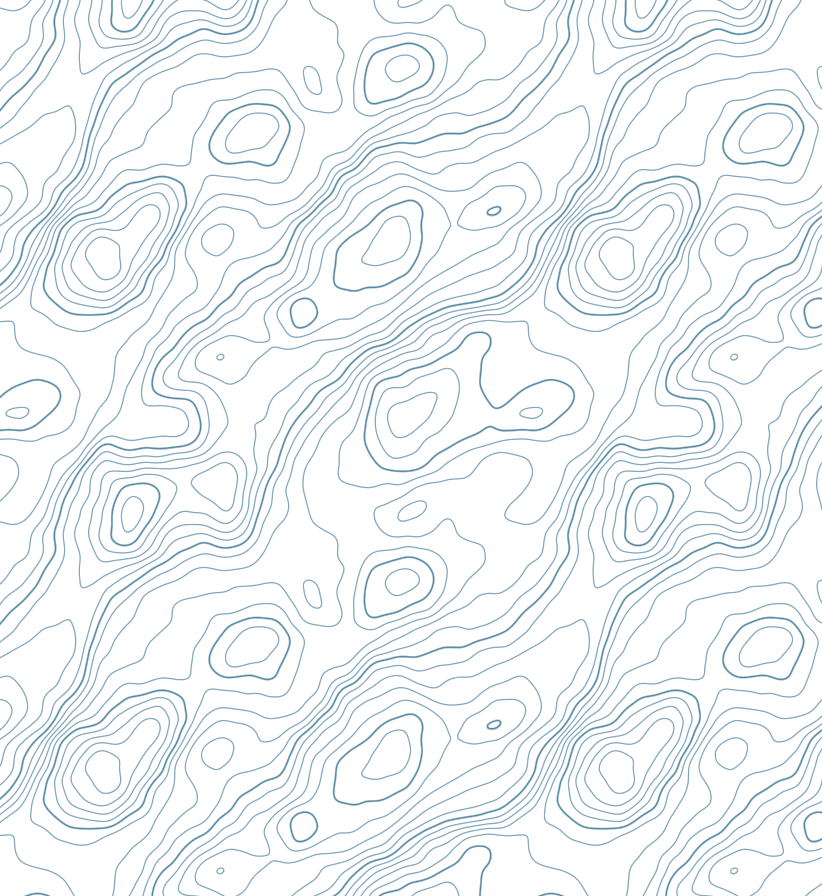
A WebGL 2 fragment shader for this pattern:

```glsl
#version 300 es
precision highp float;
// Seamless topographic map: thin blue contour lines, every fifth one bold.
// A periodic height field (a winding diagonal ridge, local hills and hollows,
// gradient noise) is cut at whole levels and each cut is stroked evenly.

uniform vec2 u_resolution;
out vec4 outColor;

const float TILE_SIZE   = 0.625;   // repeat, as a share of canvas width
const float THIN_WIDTH  = 0.00115; // stroke widths, share of canvas width
const float BOLD_WIDTH  = 0.0021;
const float EDGE_SOFTNESS = 1.3;   // antialiasing filter, in pixels
const float BOLD_EVERY  = 5.0;     // levels between bold lines
const vec3  PAPER       = vec3(1.0);
const vec3  INK         = vec3(0.34, 0.54, 0.65);
const float RIDGE_HEIGHT = 3.3;    // heights are counted in levels
const float RIDGE_PHASE  = 0.265;
const float RIDGE_BIAS   = 0.454;
const float RIDGE_SLOPE  = 1.7;
const vec2  MEANDER     = vec2(0.065, 0.045); // first and second harmonic
const vec2  STRETCH     = vec2(1.13, 0.88);   // along and across the ridge
const float BROAD_WARP  = 0.040;
const float FINE_WARP   = 0.014;
const float RELIEF      = 1.3;
const float FINE_RELIEF = 0.5;
const float TAU         = 6.2831853;

// Local landforms: centre x, centre y, radius, height
const vec4 HILLS[10] = vec4[10](
  vec4(0.768, 0.482, 0.115, 4.0), vec4(0.961, 0.409, 0.064, 2.9),
  vec4(0.586, 0.600, 0.052, 3.1), vec4(0.398, 0.675, 0.095, 2.4),
  vec4(0.261, 0.989, 0.090, 4.3), vec4(0.450, 0.966, 0.085, 4.6),
  vec4(0.800, 0.985, 0.080, 2.2), vec4(0.420, 0.460, 0.090, 1.9),
  vec4(0.960, 0.910, 0.060, 1.6), vec4(0.620, 0.160, 0.075, 1.7));
const vec4 HOLLOWS[8] = vec4[8](
  vec4(0.189, 0.505, 0.095, 5.9), vec4(0.298, 0.416, 0.064, 3.9),
  vec4(0.818, 0.800, 0.120, 4.3), vec4(0.773, 0.136, 0.100, 3.8),
  vec4(0.489, 0.255, 0.082, 3.4), vec4(0.045, 0.791, 0.075, 2.9),
  vec4(0.955, 0.659, 0.068, 2.0), vec4(0.307, 0.832, 0.095, 4.2));

// Unit gradient for a lattice cell
vec2 cellGradient(vec2 cell, float seed) {
  vec3 p = fract(vec3(cell.xyx + seed) * vec3(0.1031, 0.1030, 0.0973));
  p += dot(p, p.yzx + 33.33);
  float angle = TAU * fract((p.x + p.y) * p.z);
  return vec2(cos(angle), sin(angle));
}

// Gradient noise that repeats once per tile
float tileNoise(vec2 p, float cells, float seed) {
  p *= cells;
  vec2 i = floor(p), f = p - i;
  vec2 u = f * f * f * (f * (f * 6.0 - 15.0) + 10.0);
  vec2 lo = mod(i, cells), hi = mod(i + 1.0, cells);
  float a = dot(cellGradient(lo, seed), f);
  float b = dot(cellGradient(vec2(hi.x, lo.y), seed), f - vec2(1.0, 0.0));
  float c = dot(cellGradient(vec2(lo.x, hi.y), seed), f - vec2(0.0, 1.0));
  float d = dot(cellGradient(hi, seed), f - 1.0);
  return mix(mix(a, b, u.x), mix(c, d, u.x), u.y);
}

vec2 tileNoise2(vec2 p, float cells, float seed) {
  return vec2(tileNoise(p, cells, seed), tileNoise(p, cells, seed + 17.0));
}

// Bell-shaped landform, wrapped at the tile edges, drawn out diagonally
float landform(vec2 p, vec4 form) {
  vec2 q = p - form.xy;
  q -= round(q);
  vec2 r = vec2(q.x - q.y, q.x + q.y) * 0.7071 / (STRETCH * form.z);
  return form.w * exp(-dot(r, r));
}

float terrain(vec2 p) {
  vec2 q = p + BROAD_WARP * tileNoise2(p, 7.0, 3.0)
             + FINE_WARP * tileNoise2(p, 17.0, 41.0);

  // winding ridge and valley
  float bend = dot(MEANDER, cos(TAU * q.x * vec2(1.0, 2.0)));
  float wave = cos(TAU * (q.x + q.y - bend - RIDGE_PHASE)) - RIDGE_BIAS;
  float height = RIDGE_HEIGHT * tanh(RIDGE_SLOPE * wave);

  for (int i = 0; i < HILLS.length(); i++) height += landform(q, HILLS[i]);
  for (int i = 0; i < HOLLOWS.length(); i++) height -= landform(q, HOLLOWS[i]);
  return height + RELIEF * tileNoise(q, 5.0, 71.0)
                + FINE_RELIEF * tileNoise(q, 11.0, 29.0);
}

// Share of the filter covered by a stroke; all lengths in pixels
float strokeCoverage(float dist, float width) {
  float h = 0.5 * width, f = 0.5 * EDGE_SOFTNESS;
  return clamp((min(f, dist + h) - max(-f, dist - h)) / EDGE_SOFTNESS, 0.0, 1.0);
}

void main() {
  // tile coordinates, measured from the top left corner
  vec2 fromTop = vec2(gl_FragCoord.x, u_resolution.y - gl_FragCoord.y);
  vec2 p = fromTop / (u_resolution.x * TILE_SIZE);

  // distance to the nearest level, from height and slope
  const float STEP = 0.001;
  float height = terrain(p);
  vec2 slope = vec2(terrain(p + vec2(STEP, 0.0)),
                    terrain(p + vec2(0.0, STEP))) - height;
  float steepness = max(length(slope) / STEP, 1.0);
  float level = round(height);
  float dist = abs(height - level) / steepness * TILE_SIZE * u_resolution.x;

  bool bold = mod(level + 0.5, BOLD_EVERY) < 1.0;
  float width = (bold ? BOLD_WIDTH : THIN_WIDTH) * u_resolution.x;
  outColor = vec4(mix(PAPER, INK, strokeCoverage(dist, width)), 1.0);
}
```
